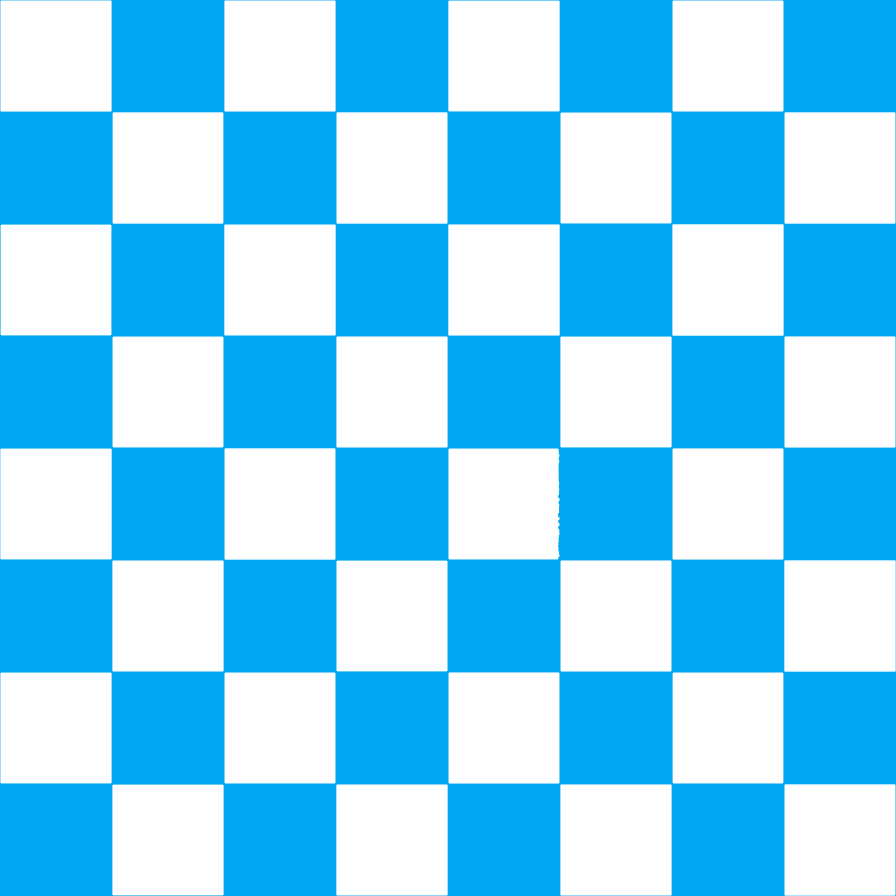
This pattern is drawn by a three.js fragment shader. Its source:

```glsl
// An eight by eight checkerboard of sky blue and white, blue at the lower left.
// White squares are laid on a blue ground as slightly inset rounded boxes, so the
// blue bleeds a hair over each border; one border is frayed by hashed steps.

varying vec2 vUv;

const float CELLS = 8.0;
const vec3 BLUE = vec3(0.0, 0.66, 0.955);
const vec3 WHITE = vec3(1.0);
const float BLEED = 0.00052;         // mean spread of blue into white
const float BLEED_VARIATION = 0.0004;
const float CORNER_RADIUS = 0.0012;
const vec2 FRAYED_CELL = vec2(4.0, 3.0);
const float FRAY_STEP = 0.0035;
const float FRAY_DEPTH = 0.0016;

float hash(vec2 p) {
  return fract(sin(dot(p, vec2(127.1, 311.7))) * 43758.5453);
}

// Signed distance to a rounded box, negative inside
float roundedBox(vec2 p, vec2 halfSize, float radius) {
  vec2 q = abs(p) - halfSize + radius;
  return length(max(q, 0.0)) + min(max(q.x, q.y), 0.0) - radius;
}

// Extra bleed on the right border of the frayed cell
float fray(vec2 cell, vec2 p, float y) {
  vec2 offset = abs(cell - FRAYED_CELL);
  float chosen = 1.0 - step(0.5, max(offset.x, offset.y));
  float tooth = hash(vec2(floor(y / FRAY_STEP), 5.0));
  return chosen * step(0.0, p.x) * FRAY_DEPTH * tooth;
}

// Distance to the white square of a cell, with p measured from its centre
float whiteSquare(vec2 p, vec2 cell, float y) {
  vec2 variation = vec2(hash(cell), hash(cell + 17.0)) - 0.5;
  vec2 halfSize = vec2(0.5 / CELLS - BLEED) - BLEED_VARIATION * variation;
  halfSize.x -= fray(cell, p, y);
  return roundedBox(p, halfSize, CORNER_RADIUS);
}

void main() {
  vec2 grid = vUv * CELLS;
  vec2 cell = floor(grid);
  vec2 p = (fract(grid) - 0.5) / CELLS;

  // Edge smoothing spans one screen sample
  vec2 footprint = fwidth(vUv);
  float blur = max(max(footprint.x, footprint.y), 0.00001);

  float isWhite = mod(cell.x + cell.y, 2.0);
  float coverage = clamp(0.5 - whiteSquare(p, cell, vUv.y) / blur, 0.0, 1.0);
  gl_FragColor = vec4(mix(BLUE, WHITE, isWhite * coverage), 1.0);
}
```
